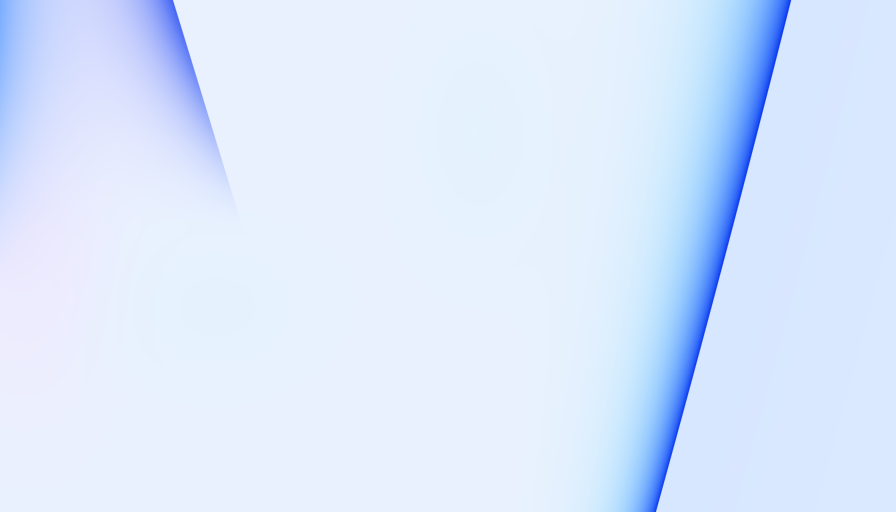
A Shadertoy shader for this background:

```glsl
// Pale blue paper-like sheets with two glowing blue folded edges.

// Soft elliptical spot, 1 at its centre.
float spot(vec2 p, vec2 centre, vec2 radius) {
    vec2 q = (p - centre) / radius;
    return exp(-dot(q, q));
}

// Antialiased mask: 1 where the signed distance is positive.
float inside(float dist, float pixel) {
    return smoothstep(-pixel, pixel, dist);
}

void mainImage(out vec4 fragColor, in vec2 fragCoord) {
    vec2 uv = fragCoord / iResolution.xy;
    float pixel = 0.8 / iResolution.x;

    // Main sheet with faint cyan and lavender tints
    vec3 sheet = vec3(0.918, 0.945, 0.998);
    sheet += vec3(-0.022, 0.006, 0.0) * spot(uv, vec2(0.53, 0.74), vec2(0.09, 0.28));
    sheet += vec3(-0.020, 0.005, 0.0) * spot(uv, vec2(0.24, 0.40), vec2(0.14, 0.18));
    sheet += vec3(0.018, -0.026, -0.004) * spot(uv, vec2(0.03, 0.50), vec2(0.09, 0.28));

    // Upper left fold: shade gathers at its slanted edge and fades downward
    float foldDist = 0.193 + 0.175 * (1.0 - uv.y) - uv.x;
    float foldFade = smoothstep(0.53, 1.02, uv.y);
    float foldGlow = exp(-max(foldDist, 0.0) / 0.036);
    vec3 foldShade = vec3(0.64, 0.51, 0.04) * foldGlow * foldFade;
    foldShade += vec3(0.03, 0.05, 0.0) * foldFade;

    // Blue light along the left border
    float borderFade = smoothstep(0.38, 1.05, uv.y);
    foldShade += vec3(0.42, 0.22, 0.0) * exp(-uv.x / 0.040) * borderFade;
    sheet -= foldShade * inside(foldDist, pixel);

    // Right fold: each channel falls off at its own rate, wider near the top
    float edgeDist = 0.732 + 0.158 * uv.y - 0.007 * uv.y * uv.y - uv.x;
    float depth = max(edgeDist, 0.0) / mix(0.76, 1.20, uv.y);
    sheet -= vec3(0.82, 0.65, 0.05) * exp(-depth / vec3(0.042, 0.027, 0.008));
    sheet -= vec3(0.08, 0.10, 0.03) * exp(-depth / 0.003);

    // Flat sheet behind the right edge
    vec3 backSheet = mix(vec3(0.842, 0.905, 1.0), vec3(0.855, 0.912, 1.0),
                         smoothstep(0.0, 0.2, -edgeDist));
    vec3 color = mix(backSheet, sheet, inside(edgeDist, pixel));

    fragColor = vec4(clamp(color, 0.0, 1.0), 1.0);
}
```
